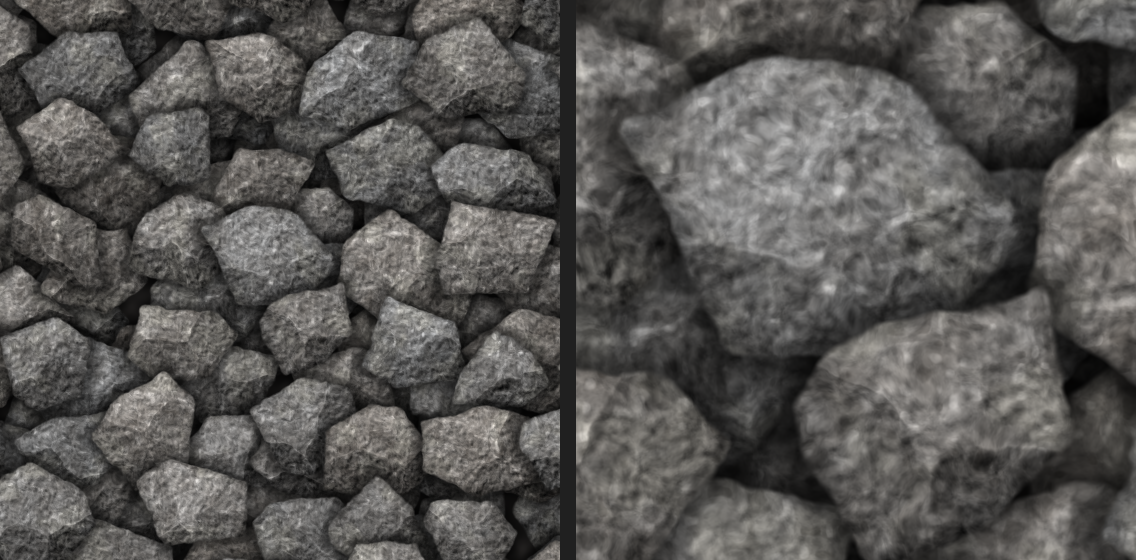
Left: the whole. Right: its middle third, enlarged.
This texture is drawn by a WebGL 1 fragment shader. Its source:

```glsl
precision highp float;
// A heap of crushed grey stone. Three layers of jittered polygons are painted
// from back to front, each stone cut into lit facets with worn ridges, mottled
// by fractal noise, and casting soft contact shadow on the stones beneath it.
uniform vec2 u_resolution;

const float TAU = 6.2831853;

float hash(vec2 p) {
  vec3 q = fract(p.xyx * 0.1031);
  q += dot(q, q.yzx + 33.33);
  return fract((q.x + q.y) * q.z);
}

float noise(vec2 p) {
  vec2 i = floor(p), f = fract(p);
  f = f * f * (3.0 - 2.0 * f);
  return mix(mix(hash(i), hash(i + vec2(1, 0)), f.x),
             mix(hash(i + vec2(0, 1)), hash(i + vec2(1, 1)), f.x), f.y);
}

float fbm(vec2 p) {
  float sum = 0.0, amp = 0.5;
  for (int i = 0; i < 4; i++) {
    sum += amp * noise(p);
    p = mat2(1.6, 1.2, -1.2, 1.6) * p + 7.3;
    amp *= 0.55;
  }
  return sum / 1.01;
}

vec2 direction(float angle) { return vec2(cos(angle), sin(angle)); }

float smoothMax(float a, float b, float k) {
  float h = max(k - abs(a - b), 0.0) / k;
  return max(a, b) + h * h * k * 0.25;
}

// Slightly rounded convex polygon: distance to the nearest of six random sides.
float outline(vec2 p, float radius, vec2 seed) {
  float d = -1.0;
  for (int i = 0; i < 6; i++) {
    float k = float(i);
    float side = (k + 0.7 * hash(seed + k * 3.1)) * TAU / 6.0;
    float reach = radius * (0.78 + 0.4 * hash(seed + k * 5.7 + 40.0));
    d = smoothMax(d, dot(p, direction(side)) - reach, 0.007);
  }
  return d;
}

// Light on a cut surface: x is brightness, y is closeness to a ridge.
vec2 facets(vec2 q, vec2 seed) {
  vec3 sun = normalize(vec3(-0.25, 0.65, 0.72));
  float height = 0.42, light = sun.z, gap = 1.0;
  for (int i = 0; i < 5; i++) {
    float k = float(i);
    vec2 dir = direction((k + 0.9 * hash(seed + k * 2.3 + 11.0)) * TAU / 5.0);
    float slope = mix(0.4, 1.2, hash(seed + k * 4.9 + 23.0));
    float h = slope * (mix(0.6, 1.1, hash(seed + k * 6.1 + 5.0)) - dot(q, dir));
    float lit = max(dot(normalize(vec3(slope * dir, 1.0)), sun), 0.0);
    light = mix(light, lit, smoothstep(-0.02, 0.02, height - h));
    gap = h < height ? height - h : min(gap, h - height);
    height = min(height, h);
  }
  return vec2(light, 1.0 - smoothstep(0.0, 0.07, gap));
}

vec3 stoneColour(vec2 p, float radius, float d, vec2 seed) {
  vec2 t = p + seed * 0.37;
  float mottle = fbm(t * 38.0);
  float relief = fbm(t * 95.0) - fbm(t * 95.0 + vec2(-0.3, 0.5));
  float grain = noise(t * 250.0) - 0.5;
  vec2 rough = vec2(noise(t * 28.0), noise(t * 28.0 + 50.0)) - 0.5;
  vec2 cut = facets(p / radius + 0.18 * rough, seed);

  vec3 brown = vec3(1.04, 0.99, 0.94), slate = vec3(0.99, 1.0, 1.01);
  vec3 rock = mix(brown, slate, hash(seed + 71.0) * 0.7 + 0.5 * (mottle - 0.3));
  rock *= mix(0.43, 0.56, hash(seed + 83.0)) * (0.77 + 0.46 * mottle);

  // Pale mineral crust, patchy, then small bright flecks and dark pits.
  float crust = smoothstep(0.5, 0.7, fbm(t * 20.0 + 9.0));
  rock = mix(rock, vec3(0.66, 0.65, 0.61), 0.42 * crust);
  float fleck = noise(t * 130.0 + 30.0);
  rock += 0.11 * smoothstep(0.68, 0.9, fleck) - 0.09 * smoothstep(0.3, 0.08, fleck);

  float shade = 0.46 + 0.56 * cut.x + 0.05 * p.y / radius;
  shade += 0.75 * relief + 0.24 * grain;
  shade += 0.2 * cut.y * noise(t * 45.0);
  shade *= mix(0.76, 1.0, smoothstep(0.0, 0.010, -d));
  return rock * shade;
}

void main() {
  vec2 uv = gl_FragCoord.xy / min(u_resolution.x, u_resolution.y);
  vec2 cell = vec2(0.19, 0.16);
  vec2 ragged = vec2(fbm(uv * 26.0), fbm(uv * 26.0 + 60.0)) - 0.5;
  vec3 colour = vec3(0.19, 0.18, 0.175);

  for (int layer = 0; layer < 3; layer++) {
    float depth = float(layer);
    vec2 shift = depth * vec2(0.43, 0.57) + 20.0;
    vec2 home = floor(uv / cell + shift);
    // Upper rows first, so that lower stones lie in front.
    for (int row = 0; row < 3; row++) {
      for (int col = 0; col < 3; col++) {
        vec2 id = home + vec2(float(col) - 1.0, 1.0 - float(row));
        vec2 seed = id + depth * 37.0;
        vec2 jitter = vec2(hash(seed + 0.5), hash(seed + 9.5));
        vec2 p = uv - (id - shift + 0.22 + 0.56 * jitter) * cell + 0.014 * ragged;
        float radius = mix(0.066, 0.088, hash(seed + 17.0));
        vec2 axis = direction(1.1 * (hash(seed + 29.0) - 0.5));
        vec2 local = vec2(dot(p, axis) * 0.82, dot(p, vec2(-axis.y, axis.x)));
        float d = outline(local, radius, seed);
        colour *= mix(0.50, 1.0, smoothstep(0.0, 0.025, d));
        if (d < 0.002) {
          vec3 stone = stoneColour(p, radius, d, seed) * (0.79 + 0.09 * depth);
          colour = mix(stone, colour, smoothstep(-0.002, 0.002, d));
        }
      }
    }
  }
  gl_FragColor = vec4(clamp(colour, 0.0, 1.0), 1.0);
}
```
